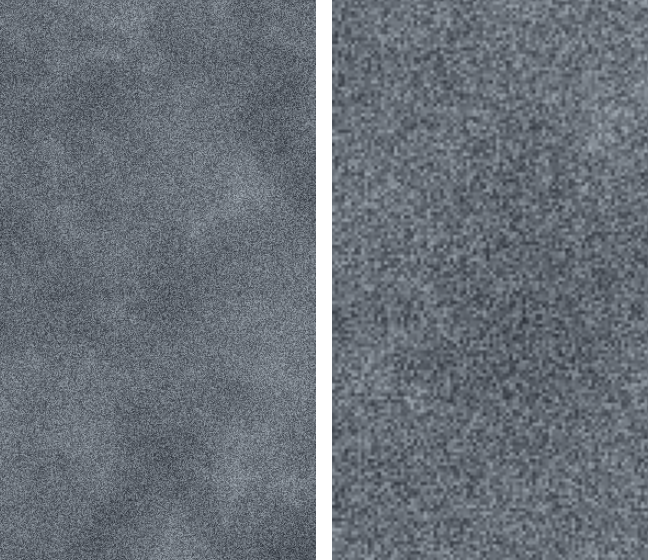
Left: the whole. Right: its middle third, enlarged.
Write a Shadertoy shader that draws this texture.

```glsl
// Blue-grey stone-like surface covered with fine, dense film grain.
// Warped fractal noise makes soft blotches, ridged noise adds pale wisps,
// and a fine lattice of random values supplies the sharp grain.

#define BASE_COLOR vec3(0.397, 0.425, 0.458)
#define TONE_TINT vec3(0.98, 1.01, 1.01)
#define GRAINS_ACROSS 288.0
#define GRAIN_CONTRAST 0.205
#define BLOTCH_SCALE 3.6
#define BLOTCH_CONTRAST 0.21
#define WISP_SCALE 3.2
#define WISP_STRENGTH 0.11
#define EDGE_GLOW 0.045

float hash(vec2 cell) {
    vec3 p = fract(vec3(cell.xyx) * 0.1031);
    p += dot(p, p.yzx + 33.33);
    return fract((p.x + p.y) * p.z);
}

float valueNoise(vec2 p) {
    vec2 cell = floor(p);
    vec2 f = fract(p);
    f = f * f * (3.0 - 2.0 * f);
    float low = mix(hash(cell), hash(cell + vec2(1.0, 0.0)), f.x);
    float high = mix(hash(cell + vec2(0.0, 1.0)), hash(cell + 1.0), f.x);
    return mix(low, high, f.y);
}

// Fractal sum, rotated at each octave and normalised to 0..1.
float fbm(vec2 p) {
    float sum = 0.0, total = 0.0, weight = 1.0;
    for (int octave = 0; octave < 5; octave++) {
        sum += weight * valueNoise(p);
        total += weight;
        weight *= 0.58;
        p = mat2(1.6, 1.2, -1.2, 1.6) * p + 17.3;
    }
    return sum / total;
}

// Thin pale veins, kept only inside scattered patches.
float wisps(vec2 p) {
    float ridge = 1.0 - abs(2.0 * fbm(p * WISP_SCALE + 41.0) - 1.0);
    float patches = smoothstep(0.50, 0.72, fbm(p * 2.6 + 73.0));
    return pow(ridge, 5.0) * patches;
}

// Two random layers give a bell-like spread around zero.
float grain(vec2 p) {
    vec2 q = p * GRAINS_ACROSS - 0.36;
    return valueNoise(q + 11.0) + valueNoise(q + 907.0) - 1.0;
}

void mainImage(out vec4 fragColor, in vec2 fragCoord) {
    vec2 p = fragCoord / iResolution.x;
    float height = fragCoord.y / iResolution.y;

    // Soft blotches with slightly torn outlines
    vec2 warp = vec2(fbm(p * 4.0 + 5.0), fbm(p * 4.0 + 29.0)) - 0.5;
    vec2 warped = p + 0.22 * warp;
    float blotch = fbm(warped * BLOTCH_SCALE + 13.0);
    float tone = BLOTCH_CONTRAST * (blotch - 0.5);

    // Pale wear, strongest near the top and bottom
    float edge = smoothstep(0.55, 1.0, abs(2.0 * height - 1.0));
    tone += WISP_STRENGTH * wisps(warped) * (0.6 + 0.6 * edge);
    tone += EDGE_GLOW * edge * smoothstep(0.35, 0.65, blotch);

    // Sharp grain over everything
    tone += GRAIN_CONTRAST * grain(p);
    fragColor = vec4(clamp(BASE_COLOR + tone * TONE_TINT, 0.0, 1.0), 1.0);
}
```
